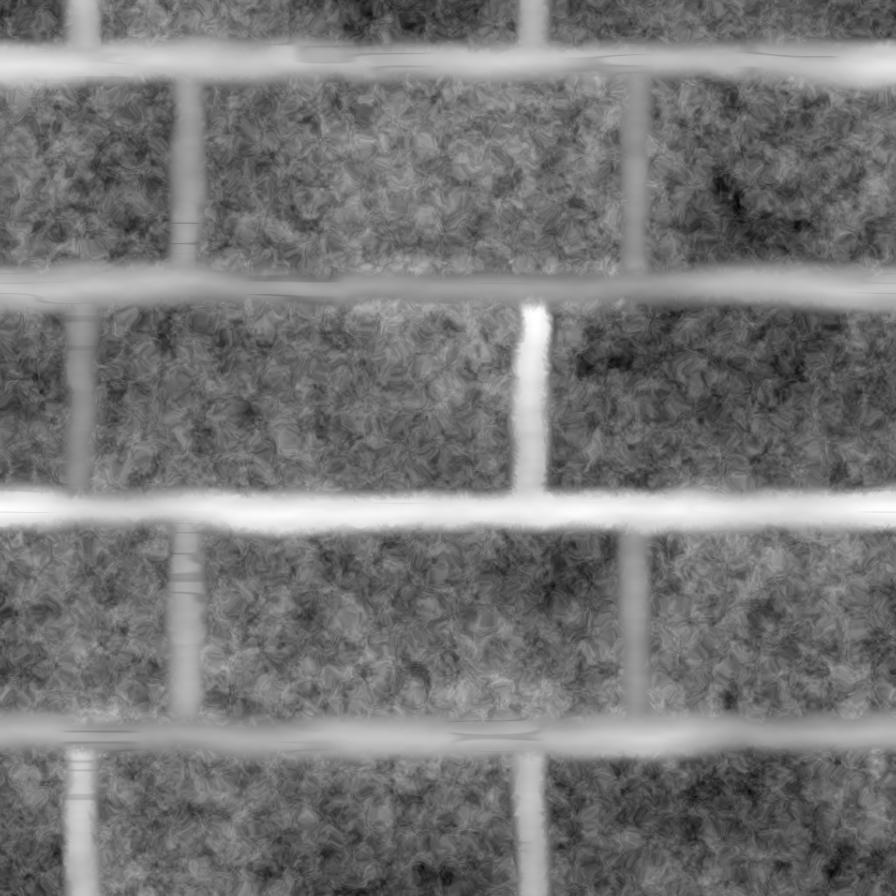
Reproduce this texture procedurally as a Shadertoy shader.

```glsl
const vec2 BRICKS = vec2(2.0, 4.0);            // repeats across and down
const float BED_HEIGHT = 0.18;                 // lowest horizontal joint
const vec2 JOINT_SHIFT = vec2(0.209, 0.094);   // vertical joints, even and odd courses
const vec2 JOINT_HALF = vec2(0.0155, 0.0195);  // half widths: vertical, horizontal
const vec4 BED_TONE = vec4(0.65, 0.87, 0.64, 0.74);
const vec4 HEAD_TONE_A = vec4(0.67, 0.57, 0.61, 0.76);
const vec4 HEAD_TONE_B = vec4(0.60, 0.84, 0.62, 0.71);
const float BRICK_TONE = 0.405;

float hash(vec2 p) {
    vec3 q = fract(p.xyx * 0.1031);
    q += dot(q, q.yzx + 33.33);
    return fract((q.x + q.y) * q.z);
}

// Value noise that wraps after a whole number of cells
float noise(vec2 uv, vec2 cells, float seed) {
    vec2 p = uv * cells, i = floor(p), f = fract(p);
    f = f * f * f * (f * (f * 6.0 - 15.0) + 10.0);
    vec2 lo = mod(i, cells) + seed, hi = mod(i + 1.0, cells) + seed;
    return mix(mix(hash(lo), hash(vec2(hi.x, lo.y)), f.x),
               mix(hash(vec2(lo.x, hi.y)), hash(hi), f.x), f.y);
}

float fbm(vec2 uv, vec2 cells, float gain, float seed) {
    float sum = 0.0, total = 0.0, amp = 1.0;
    for (int octave = 0; octave < 4; octave++) {
        sum += amp * noise(uv, cells, seed + 17.0 * float(octave));
        total += amp;
        amp *= gain;
        cells *= 2.0;
    }
    return sum / total;
}

vec2 warp(vec2 uv, float cells, float amount, float seed) {
    return uv + amount * (vec2(noise(uv, vec2(cells), seed),
                               noise(uv, vec2(cells), seed + 41.0)) - 0.5);
}

float jointMask(float dist, float halfWidth, float softness) {
    return 1.0 - smoothstep(halfWidth - softness, halfWidth + softness, dist);
}

// Clumped grain, cloudy wear and dark stains
float brickTone(vec2 uv, vec2 id, float grain) {
    float cloud = fbm(uv, vec2(5.0), 0.5, 11.0) - 0.5;
    float stain = smoothstep(0.55, 0.85, noise(uv, vec2(6.0, 8.0), 71.0));
    float pits = smoothstep(0.54, 0.78, fbm(uv, vec2(32.0), 0.75, 131.0));
    return BRICK_TONE + 0.10 * (hash(id + 5.0) - 0.5) + 0.30 * cloud
         + 0.46 * (grain - 0.5) - 0.10 * stain - 0.11 * pits;
}

// Smeared surface with a few thin creases along the bed
float mortarDetail(vec2 uv) {
    float smear = fbm(uv, vec2(14.0, 36.0), 0.5, 211.0) - 0.5;
    float ridge = abs(noise(uv, vec2(11.0, 90.0), 251.0) - 0.5);
    float gate = smoothstep(0.55, 0.8, noise(uv, vec2(9.0, 16.0), 271.0));
    return 0.13 * smear - 0.10 * gate * (1.0 - smoothstep(0.0, 0.14, ridge));
}

void mainImage(out vec4 fragColor, in vec2 fragCoord) {
    vec2 uv = fragCoord / iResolution.xy;
    float grain = fbm(warp(uv, 60.0, 0.012, 301.0), vec2(44.0), 0.85, 31.0);
    float cloud = noise(uv, vec2(7.0), 331.0) - 0.5;

    // Courses with staggered bricks
    vec2 wall = warp(warp(uv, 6.0, 0.010, 351.0), 22.0, 0.006, 371.0);
    vec2 grid = (wall - vec2(0.0, BED_HEIGHT)) * BRICKS;
    float row = mod(floor(grid.y), BRICKS.y);
    grid.x -= BRICKS.x * (mod(row, 2.0) < 0.5 ? JOINT_SHIFT.x : JOINT_SHIFT.y);
    vec2 id = vec2(mod(floor(grid.x), BRICKS.x), row);
    vec2 local = fract(grid);
    vec2 dist = min(local, 1.0 - local) / BRICKS;
    vec2 jointId = mod(id + step(0.5, local), BRICKS);

    // Ragged joint edges
    vec2 ragged = dist + 0.014 * (grain - 0.5) - 0.008 * cloud;
    float head = jointMask(ragged.x, JOINT_HALF.x, 0.0065);
    float bed = jointMask(ragged.y, JOINT_HALF.y, 0.0085);

    // Joint tones, with paler tops on the whiter vertical joints
    float detail = mortarDetail(uv);
    float headTone = jointId.x < 0.5 ? HEAD_TONE_A[int(row)] : HEAD_TONE_B[int(row)];
    headTone += 0.9 * max(headTone - 0.62, 0.0) * (smoothstep(0.3, 0.9, local.y) - 0.3);
    headTone += 0.08 * cloud + detail - 0.06 * smoothstep(0.0, JOINT_HALF.x, dist.x);
    float bedTone = BED_TONE[int(jointId.y)] + 0.22 * cloud + detail;
    bedTone += 0.05 - 0.11 * smoothstep(0.0, JOINT_HALF.y, dist.y);

    // Pale dust spreading from the joints onto the bricks
    float dust = 0.13 * exp(-max(dist.y - JOINT_HALF.y, 0.0) / 0.017)
               + 0.04 * exp(-max(dist.x - JOINT_HALF.x, 0.0) / 0.009);
    dust *= 0.5 + smoothstep(0.3, 0.9, noise(uv, vec2(9.0), 401.0));

    float tone = brickTone(uv, id, grain) + dust;
    tone = mix(tone, headTone, head);
    tone = mix(tone, bedTone, bed);
    fragColor = vec4(vec3(clamp(tone, 0.0, 1.0)), 1.0);
}
```
